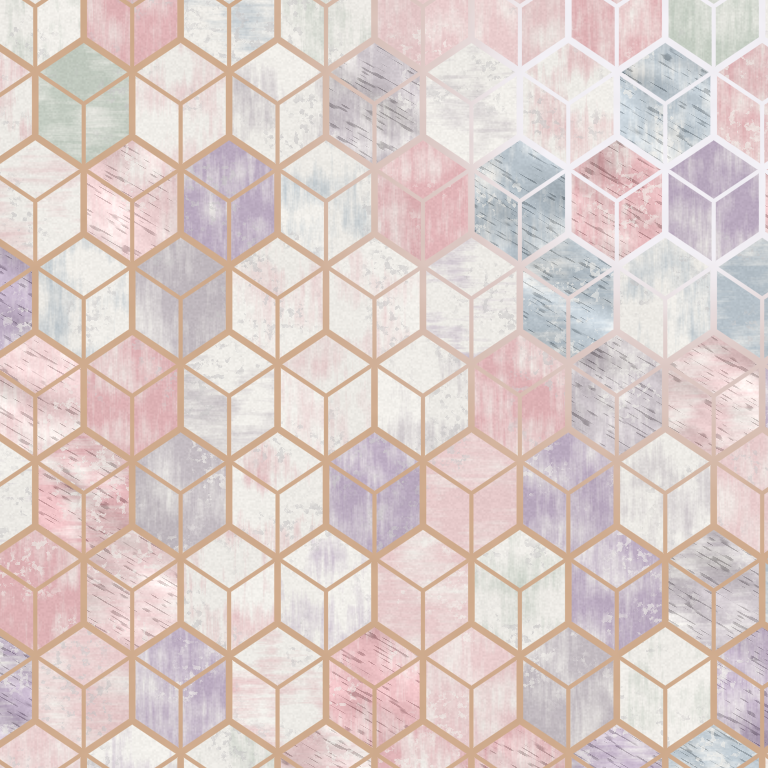
Give the GLSL for this pattern, as a WebGL 1 fragment shader.

```glsl
precision highp float;
// Tumbling-block wallpaper: staggered hexagons split into three faces by a Y,
// each hexagon washed in its own worn pastel made of noise blotches, brush
// streaks and foil; the copper grid fades to white near the upper right.
uniform vec2 u_resolution;

float hash(vec2 p) {
  return fract(sin(dot(p, vec2(127.1, 311.7))) * 43758.5453);
}

float noise(vec2 p) {
  vec2 i = floor(p), f = fract(p);
  f = f * f * (3.0 - 2.0 * f);
  return mix(mix(hash(i), hash(i + vec2(1, 0)), f.x),
             mix(hash(i + vec2(0, 1)), hash(i + vec2(1, 1)), f.x), f.y);
}

float fbm(vec2 p) {
  float sum = 0.0, amp = 0.533;
  for (int i = 0; i < 4; i++) {
    sum += amp * noise(p);
    p = mat2(1.6, 1.2, -1.2, 1.6) * p + 3.7;
    amp *= 0.5;
  }
  return sum;
}

vec3 pigment(float k) {
  if (k < 0.20) return vec3(0.87, 0.70, 0.71);  // rose
  if (k < 0.42) return vec3(0.90, 0.79, 0.79);  // blush
  if (k < 0.62) return vec3(0.71, 0.75, 0.78);  // slate blue
  if (k < 0.76) return vec3(0.73, 0.67, 0.75);  // lilac
  if (k < 0.88) return vec3(0.76, 0.79, 0.75);  // sage
  return vec3(0.76, 0.73, 0.75);                // silver
}

// Painted surface of one hexagon; p is measured from its centre
vec3 paint(vec2 p, vec2 id) {
  vec2 shift = 40.0 * vec2(hash(id + 1.3), hash(id + 5.9));
  float kind = hash(id + 8.1);
  vec3 cream = vec3(0.94, 0.93, 0.91);

  // Pigment thins out in blotches and along brush strokes
  vec2 brush = hash(id + 2.7) < 0.7 ? p : p.yx;
  float blotch = fbm(p * 24.0 + shift);
  float streak = fbm(brush * vec2(230.0, 28.0) + shift);
  float cover = kind < 0.42 ? 0.10 : 0.78;
  cover += 1.5 * (blotch - 0.5) + 0.8 * (streak - 0.5);
  vec3 col = mix(cream, pigment(hash(id + 4.4)), clamp(cover, 0.0, 1.0));

  // Foil tiles: soft sheen with slanted scratches
  if (kind > 0.78) {
    vec2 slant = mat2(0.86, 0.5, -0.5, 0.86) * p;
    col += 0.30 * (fbm(slant * vec2(12.0, 30.0) + shift.yx) - 0.45);
    col -= 0.16 * smoothstep(0.70, 0.90, noise(slant * vec2(60.0, 420.0) + shift));
  }

  // Flaked wear and plaster grain
  float flake = smoothstep(0.56, 0.70, fbm(p * 150.0 + shift.yx));
  float worn = smoothstep(0.45, 0.65, fbm(p * 18.0 + shift.yx + 9.0));
  col = mix(col, kind < 0.6 ? vec3(0.80, 0.79, 0.79) : cream, 0.6 * flake * worn);
  return col + 0.045 * (noise(p * 420.0 + shift) - 0.5);
}

void main() {
  float size = min(u_resolution.x, u_resolution.y);
  vec2 uv = gl_FragCoord.xy / size;
  float aa = 0.75 / size;

  // Nearest centre of two interleaved grids, in regular-hexagon space
  vec2 cell = vec2(0.1262, 0.1464);
  vec2 q = (uv - vec2(0.4245, 0.4844)) / cell;
  vec2 period = vec2(1.0, 1.7320508);
  vec2 a = mod(q + 0.5 * period, period) - 0.5 * period;
  vec2 b = mod(q, period) - 0.5 * period;
  vec2 local = dot(a, a) < dot(b, b) ? a : b;
  vec2 id = floor((q - local) * vec2(2.0, 1.1547) + 0.5);
  vec2 p = local * cell;

  // Distances to the outline and to the inner Y
  vec2 m = vec2(abs(p.x), p.y);
  vec2 normal = vec2(0.5565, 0.8308);
  float edge = min(0.0631 - m.x, 0.0702 - dot(abs(p), normal));
  vec2 arm = normal.yx;
  float spoke = min(length(m - arm * max(dot(m, arm), 0.0)),
                    length(m - vec2(0.0, min(m.y, 0.0))));

  // Slight light change between the three faces
  vec3 col = paint(p, id);
  float face = m.y > 0.67 * m.x ? 0.0 : sign(p.x) + 3.0;
  col += 0.03 * (hash(id + face) - 0.5);

  // Grid colour runs from white through pale pink to copper
  float d = distance(uv, vec2(0.90, 0.88));
  vec3 metal = mix(vec3(0.95, 0.94, 0.96), vec3(0.86, 0.78, 0.76),
                   smoothstep(0.20, 0.38, d));
  metal = mix(metal, vec3(0.81, 0.67, 0.555), smoothstep(0.36, 0.62, d));
  metal += 0.03 * (fbm(uv * 45.0) - 0.5);

  float line = max(1.0 - smoothstep(-aa, aa, edge - 0.0043),
                   1.0 - smoothstep(-aa, aa, spoke - 0.0027));
  gl_FragColor = vec4(mix(col, metal, line), 1.0);
}
```
